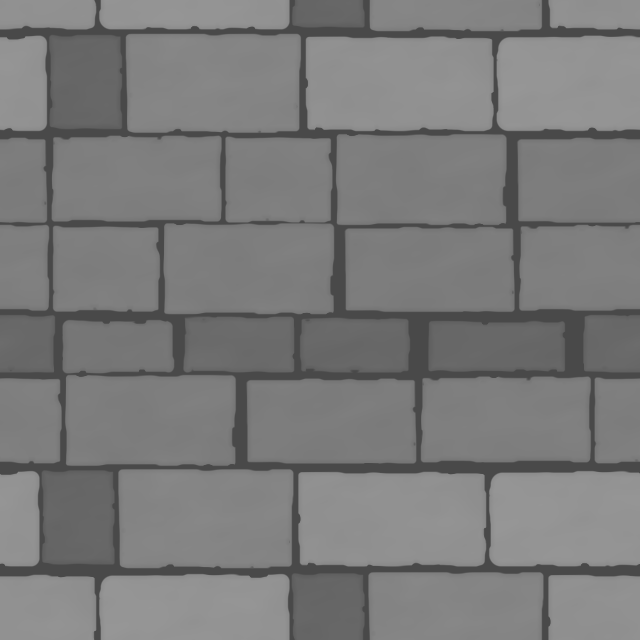
A three.js fragment shader for this texture map:

```glsl
// Draws a seamless wall of worn grey stone blocks laid in seven uneven courses.
varying vec2 vUv;

// One run of four blocks; lengths are fractions of the canvas.
struct Course {
  vec4 left;        // left edges, from the start of the run
  vec4 width;
  vec4 halfHeight;
  vec4 lift;        // vertical shift from the centre line
  vec4 shade;
  vec4 radius;      // corner rounding
};

const Course TALL = Course(
  vec4(0.0, 0.3008, 0.4206, 0.7018),
  vec4(0.2949, 0.1113, 0.2710, 0.2910),
  vec4(0.0732, 0.0723, 0.0760, 0.0727),
  vec4(0.0, 0.002, 0.0, -0.0007),
  vec4(0.578, 0.402, 0.520, 0.565),
  vec4(0.016, 0.003, 0.006, 0.006));

const Course MEDIUM = Course(
  vec4(0.0, 0.2826, 0.5560, 0.8275),
  vec4(0.2643, 0.2637, 0.2630, 0.1647),
  vec4(0.0697, 0.0651, 0.0658, 0.0658),
  vec4(0.0, -0.001, 0.0015, 0.0),
  vec4(0.492, 0.488, 0.494, 0.498),
  vec4(0.006, 0.007, 0.005, 0.005));

const Course LOW = Course(
  vec4(0.0, 0.1888, 0.3711, 0.5716),
  vec4(0.1719, 0.1706, 0.1693, 0.2109),
  vec4(0.0404, 0.0423, 0.0417, 0.0384),
  vec4(-0.0026, 0.0007, 0.0, -0.002),
  vec4(0.460, 0.420, 0.410, 0.402),
  vec4(0.009, 0.004, 0.005, 0.004));

const float JOINT_SHADE = 0.288;
const float EDGE_SOFTNESS = 0.0014;
const float RAGGED_DEPTH = 0.0024;
const float RAGGED_SCALE = 34.0;
const float NOTCH_DEPTH = 0.0035;
const float NOTCH_SCALE = 55.0;
const float RIM_WIDTH = 0.009;
const float RIM_DARKENING = 0.028;
const float SMUDGE_STRENGTH = 0.026;

float hash(vec2 p) {
  vec3 h = fract(p.xyx * 0.1031);
  h += dot(h, h.yzx + 33.33);
  return fract((h.x + h.y) * h.z);
}

float noise(vec2 p) {
  vec2 cell = floor(p), f = fract(p);
  f = f * f * (3.0 - 2.0 * f);
  return mix(mix(hash(cell), hash(cell + vec2(1.0, 0.0)), f.x),
             mix(hash(cell + vec2(0.0, 1.0)), hash(cell + 1.0), f.x), f.y);
}

float roundedBox(vec2 p, vec2 halfSize, float radius) {
  vec2 d = abs(p) - halfSize + radius;
  return length(max(d, 0.0)) + min(max(d.x, d.y), 0.0) - radius;
}

// Lays one block over the wall tone, wrapping at the canvas borders.
float block(float wall, vec2 centre, vec2 halfSize, float shade, float radius, float seed) {
  vec2 p = vUv - centre;
  p -= floor(p + 0.5);
  vec2 seedOffset = vec2(seed * 17.0 + 40.0, seed * 9.0 + 60.0);

  // Uneven corners, stepped edges and a few deeper notches.
  float corner = radius * mix(0.5, 1.3, hash(sign(p) + seedOffset));
  float ragged = smoothstep(0.35, 0.65, noise(p * RAGGED_SCALE + seedOffset)) - 0.5;
  float notch = smoothstep(0.78, 0.92, noise(p * NOTCH_SCALE + seedOffset.yx));
  float d = roundedBox(p, halfSize, corner) + RAGGED_DEPTH * ragged + NOTCH_DEPTH * notch;

  // Faint slanted smudges and a darker rim.
  vec2 slant = vec2(p.x + 0.9 * p.y, 2.2 * p.y - 0.9 * p.x);
  float smudge = 0.65 * noise(slant * 11.0 + seedOffset) + 0.35 * noise(slant * 26.0 + seedOffset);
  float face = shade + SMUDGE_STRENGTH * (smudge - 0.5);
  face -= RIM_DARKENING * smoothstep(-RIM_WIDTH, 0.0, d);

  return mix(face, wall, smoothstep(-EDGE_SOFTNESS, EDGE_SOFTNESS, d));
}

float layCourse(float wall, Course c, vec2 start, float seed) {
  for (int i = 0; i < 4; i++) {
    vec2 centre = start + vec2(c.left[i] + 0.5 * c.width[i], c.lift[i]);
    vec2 halfSize = vec2(0.5 * c.width[i], c.halfHeight[i]);
    wall = block(wall, centre, halfSize, c.shade[i], c.radius[i], seed + float(i));
  }
  return wall;
}

void main() {
  float tone = JOINT_SHADE;

  // Courses from bottom to top; each kind recurs with a sideways shift.
  tone = layCourse(tone, TALL, vec2(0.1563, 0.0286), 1.0);
  tone = layCourse(tone, TALL, vec2(0.7656, 0.1895), 1.0);
  tone = layCourse(tone, MEDIUM, vec2(0.1029, 0.3431), 6.0);
  tone = layCourse(tone, LOW, vec2(0.0990, 0.4609), 11.0);
  tone = layCourse(tone, MEDIUM, vec2(0.2565, 0.5801), 6.0);
  tone = layCourse(tone, MEDIUM, vec2(0.5260, 0.7194), 6.0);
  tone = layCourse(tone, TALL, vec2(0.7773, 0.8698), 1.0);

  // Fifth block closing the low course.
  tone = block(tone, vec2(0.9987, 0.4629), vec2(0.0860, 0.0436), 0.412, 0.004, 15.0);

  gl_FragColor = vec4(vec3(tone), 1.0);
}
```
